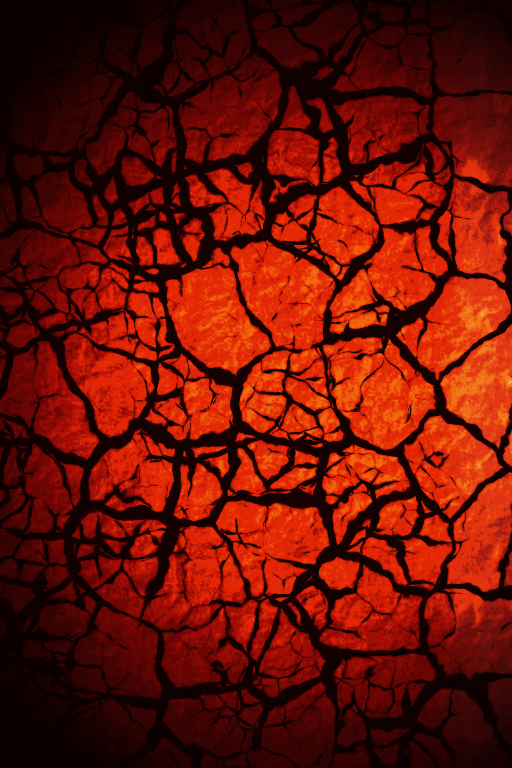
A Shadertoy shader for this texture:

```glsl
vec2 hash22(vec2 p) {
    vec3 q = fract(p.xyx * vec3(0.1031, 0.1030, 0.0973));
    q += dot(q, q.yzx + 33.33);
    return fract((q.xx + q.yz) * q.zy);
}

// Two independent channels of smooth value noise in 0..1
vec2 noise2(vec2 p) {
    vec2 cell = floor(p), f = fract(p);
    f = f * f * (3.0 - 2.0 * f);
    vec2 low = mix(hash22(cell), hash22(cell + vec2(1, 0)), f.x);
    vec2 high = mix(hash22(cell + vec2(0, 1)), hash22(cell + vec2(1, 1)), f.x);
    return mix(low, high, f.y);
}

float fbm(vec2 p) {
    float sum = 0.0, amplitude = 0.5;
    for (int i = 0; i < 4; i++) {
        sum += amplitude * noise2(p).x;
        p = mat2(1.6, 1.2, -1.2, 1.6) * p + 17.3;
        amplitude *= 0.5;
    }
    return sum;
}

// Distance to the nearest border between irregular cells
float borderDistance(vec2 p, float scale, float jitter) {
    p *= scale;
    vec2 cell = floor(p), f = fract(p);
    vec2 nearest = vec2(0), home = vec2(0);
    float best = 9.0;
    for (int y = -1; y <= 1; y++)
    for (int x = -1; x <= 1; x++) {
        vec2 g = vec2(x, y);
        vec2 r = g + 0.5 + jitter * (hash22(cell + g) - 0.5) - f;
        if (dot(r, r) < best) {
            best = dot(r, r);
            nearest = r;
            home = g;
        }
    }
    float border = 9.0;
    for (int y = -2; y <= 2; y++)
    for (int x = -2; x <= 2; x++) {
        vec2 g = home + vec2(x, y);
        vec2 r = g + 0.5 + jitter * (hash22(cell + g) - 0.5) - f;
        vec2 between = r - nearest;
        if (dot(between, between) > 0.0001)
            border = min(border, dot(0.5 * (r + nearest), normalize(between)));
    }
    return border / scale;
}

// Signed gap to a crack whose width varies, tapering off where negative
float crackGap(vec2 p, float scale, vec2 widthRange, float patchScale) {
    float width = mix(widthRange.x, widthRange.y, noise2(p * patchScale + scale).x);
    return borderDistance(p + scale, scale, 0.8) - width;
}

vec2 raggedWarp(vec2 p) {
    return 0.026 * (noise2(p * 14.0) - 0.5)
         + 0.013 * (noise2(p * 38.0 + 5.0) - 0.5)
         + 0.005 * (noise2(p * 95.0 + 9.0) - 0.5);
}

// Wrinkled, flaking paint surface
float paintHeight(vec2 p) {
    vec2 bend = 0.03 * noise2(p * 24.0 + 3.0);
    float folds = 1.0 - abs(2.0 * fbm((p + bend) * 27.0) - 0.95);
    return 0.7 * folds + 0.45 * fbm(p * 70.0 + 11.0);
}

float glowAt(vec2 p, vec2 center, vec2 radius) {
    return 1.0 - smoothstep(0.3, 1.15, length((p - center) / radius));
}

vec3 emberColor(float heat) {
    vec3 color = mix(vec3(0.05, 0.0, 0.0), vec3(0.22, 0.01, 0.01), smoothstep(0.0, 0.22, heat));
    color = mix(color, vec3(0.41, 0.02, 0.01), smoothstep(0.2, 0.4, heat));
    color = mix(color, vec3(0.64, 0.05, 0.02), smoothstep(0.38, 0.57, heat));
    color = mix(color, vec3(0.89, 0.15, 0.02), smoothstep(0.55, 0.73, heat));
    color = mix(color, vec3(0.95, 0.40, 0.05), smoothstep(0.78, 1.04, heat));
    return mix(color, vec3(1.0, 0.75, 0.32), smoothstep(1.04, 1.45, heat));
}

void mainImage(out vec4 fragColor, in vec2 fragCoord) {
    vec2 p = fragCoord / iResolution.y;
    float rightEdge = iResolution.x / iResolution.y;
    vec2 warped = p + raggedWarp(p);

    // Smooth glossy strip along the right side
    float strip = smoothstep(-0.11, -0.04, warped.x - rightEdge);

    // Three generations of cracks with crumbled rims
    float wide = crackGap(warped, 9.0, vec2(0.0005, 0.0085), 10.0);
    float medium = crackGap(warped, 16.5, vec2(-0.0035, 0.0068), 11.0) + 0.005 * strip;
    float fine = crackGap(warped, 29.0, vec2(-0.007, 0.0048), 10.0) + 0.01 * strip;
    float crumble = 0.0075 * (fbm(p * 75.0 + 23.0) - 0.47);
    float gap = min(wide, min(medium, fine)) + crumble;
    float paint = smoothstep(-0.0011, 0.0012, gap);

    // Light grazing the flakes from the upper left
    vec2 lightStep = vec2(-0.0035, 0.0035);
    float relief = paintHeight(p) - paintHeight(p + lightStep);
    float grain = noise2(p * 420.0).x - 0.5;

    // Warm pool of light, fading to black at the corners
    float glow = glowAt(p, vec2(0.60 * rightEdge, 0.49), vec2(0.51, 0.54));
    vec2 fromCore = p - vec2(0.44, 0.49);
    float core = exp(-14.0 * dot(fromCore, fromCore));
    float heat = glow * (0.79 + 0.10 * core + 0.10 * strip);
    heat *= 1.0 + 1.05 * relief + 0.20 * grain + 0.28 * (fbm(p * 17.0 + 40.0) - 0.47);
    heat *= mix(0.82, 1.0, smoothstep(0.0, 0.004, gap));

    // Glints on the glossy strip
    float glint = smoothstep(0.54, 0.74, fbm(p * vec2(40.0, 22.0) + 70.0));
    heat += 0.4 * strip * glint * glow;

    vec3 paintColor = emberColor(heat);
    paintColor += strip * glow * vec3(0.0, 0.07, 0.06);
    vec3 crackColor = vec3(0.06, 0.002, 0.002) * (0.7 + 0.7 * glow + 0.6 * grain);
    fragColor = vec4(mix(crackColor, paintColor, paint), 1.0);
}
```
